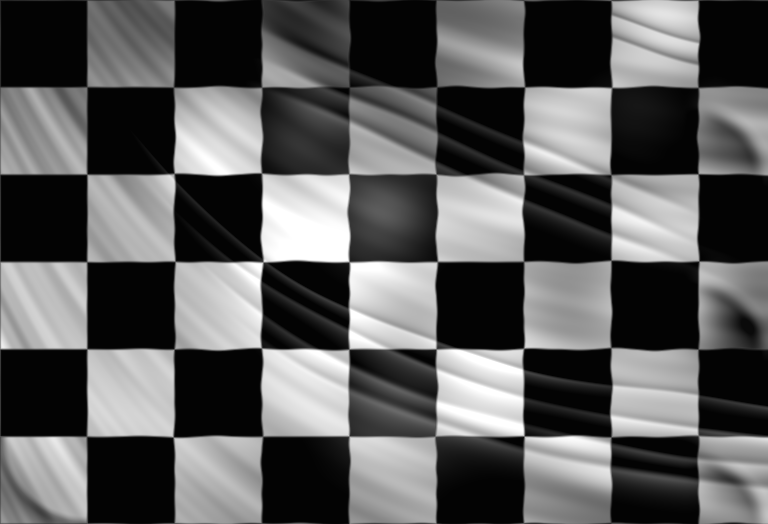
A WebGL 1 fragment shader for this pattern:

```glsl
precision highp float;
// Black and white checkered cloth with glossy diagonal folds.
uniform vec2 u_resolution;

vec2 gradientAt(vec2 cell) {
  float a = 6.2832 * fract(sin(dot(cell, vec2(127.1, 311.7))) * 4375.85);
  return vec2(cos(a), sin(a));
}

// Gradient noise, roughly -0.7 to 0.7
float noise(vec2 p) {
  vec2 i = floor(p), f = fract(p);
  vec2 s = f * f * f * (f * (f * 6.0 - 15.0) + 10.0);
  vec2 e = vec2(1.0, 0.0);
  float low = mix(dot(gradientAt(i), f), dot(gradientAt(i + e), f - e), s.x);
  float high = mix(dot(gradientAt(i + e.yx), f - e.yx),
                   dot(gradientAt(i + 1.0), f - 1.0), s.x);
  return mix(low, high, s.y);
}

float glow(vec2 p, vec2 center, vec2 radius) {
  vec2 q = (p - center) / radius;
  return exp(-dot(q, q));
}

// Sharp rise at d = 0 with a soft tail on the positive side
float crest(float d, float width) {
  return smoothstep(-0.5 * width, 0.4 * width, d) * exp(-max(d, 0.0) / width);
}

// Signed distance to the nearest whole number, alternating in sign
vec2 alternate(vec2 p) {
  return abs(mod(p - 0.5, 2.0) - 1.0) - 0.5;
}

// x: highlight, y: shadow
vec2 foldLight(vec2 p) {
  vec2 fold = vec2(0.0);
  float sweep = p.y - 5.4 + 5.75 * exp(-0.35 * p.x);
  float slant = p.y - 0.65 - 0.42 * (p.x - 3.0);

  // Long folds sweeping to the lower right
  for (int i = 0; i < 4; i++) {
    float k = float(i);
    float d = sweep + 0.48 - 0.31 * k + 0.12 * noise(vec2(p.x * 0.45, k * 3.7));
    float width = 0.09 + 0.025 * k;
    float strength = smoothstep(1.2 + 0.4 * k, 2.4 + 0.5 * k, p.x)
                   * (0.75 + 0.5 * noise(vec2(p.x * 0.6 + k, k * 5.3)));
    fold += strength * vec2(crest(d, width), crest(-d, width * 0.7));
  }
  // Shallower folds above them
  for (int i = 0; i < 3; i++) {
    float k = float(i);
    float d = slant + 0.3 - 0.32 * k + 0.1 * noise(vec2(p.x * 0.6, k * 4.1 + 9.0));
    float strength = smoothstep(2.6, 4.2, p.x) * (1.0 - smoothstep(6.6, 8.6, p.x));
    fold += strength * vec2(0.7 * crest(d, 0.13), 0.8 * crest(-d, 0.12));
  }
  // Hooked folds along the right border
  for (int i = 0; i < 3; i++) {
    float k = float(i);
    float d = length((p - vec2(7.85, 2.0 + 2.0 * k)) * vec2(1.0, 1.15)) - 0.86;
    float strength = smoothstep(7.8, 8.3, p.x) * smoothstep(2.3, 1.7, p.y - 2.0 * k);
    fold += strength * vec2(0.8 * crest(d, 0.2), crest(-d, 0.3));
  }
  // Narrow shadows in the upper right, curl in the lower left
  float streak = p.y - 0.25 * (p.x - 7.0) + 0.04 * sin(p.x * 3.0);
  float upper = smoothstep(5.8, 7.2, p.x);
  fold.y += upper * (crest(0.2 - streak, 0.06) + crest(0.45 - streak, 0.07));
  float curl = length(p - vec2(1.0, 5.0)) - 0.98;
  fold.y += crest(curl, 0.16) * step(p.x, 1.0) * step(5.0, p.y);
  return fold;
}

void main() {
  // Six cells down, y pointing down
  float pixel = 6.0 / u_resolution.y;
  vec2 p = vec2(gl_FragCoord.x, u_resolution.y - gl_FragCoord.y) * pixel;

  // Slightly rippled cell borders
  vec2 ripple = vec2(noise(p * vec2(1.0, 3.5)), noise(p * vec2(2.2, 1.0) + 17.0));
  vec2 border = alternate(p + 0.035 * ripple * smoothstep(0.0, 3.0, p.x));
  vec2 side = clamp(border / (0.6 * pixel + 0.004), -1.0, 1.0);
  float white = 0.5 - 0.5 * side.x * side.y;

  vec2 fold = foldLight(p);
  float sweep = p.y + 5.75 * exp(-0.35 * p.x);
  float drape = noise(vec2(sweep * 1.7, p.x * 0.35))
              + 0.4 * noise(vec2(sweep * 4.5, p.x * 0.5 + 8.0));

  // Broad light on the white cells
  float light = 0.46 + 0.3 * smoothstep(0.3, 3.2, p.y) - 0.16 * smoothstep(4.7, 5.8, p.y);
  light += 0.4 * glow(p, vec2(3.8, 3.0), vec2(1.0))
         + 0.45 * glow(p, vec2(7.6, 0.2), vec2(0.8))
         + 0.25 * glow(p, vec2(2.5, 1.5), vec2(0.8))
         + 0.25 * glow(p, vec2(6.4, 1.4), vec2(0.8))
         + 0.25 * glow(p, vec2(5.5, 4.2), vec2(0.7))
         - 0.32 * glow(p, vec2(3.6, 0.0), vec2(0.8, 0.6))
         - 0.25 * glow(p, vec2(6.6, 3.3), vec2(0.7))
         - 0.5 * glow(p, vec2(8.6, 3.7), vec2(0.6));
  light += 0.32 * drape + 0.22 * fold.x - 0.4 * fold.y;

  // Gloss on the black cells
  float gloss = 0.36 * glow(p, vec2(4.35, 2.5), vec2(0.6))
              + 0.24 * glow(p, vec2(3.5, 1.5), vec2(0.6))
              + 0.1 * glow(p, vec2(7.3, 1.3), vec2(0.6))
              + 0.22 * glow(p, vec2(4.5, 4.7), vec2(0.8));
  gloss = gloss * (1.0 + 0.5 * drape) + 0.42 * fold.x - 0.25 * fold.y;
  gloss = max(gloss - 0.03, 0.0) + 0.01;

  float tone = mix(gloss, clamp(light, 0.04, 1.0), white);
  // Thin seams between cells
  float seam = 1.0 - smoothstep(0.006, 0.012 + pixel, min(abs(border.x), abs(border.y)));
  tone = mix(tone, 0.3, 0.25 * seam);
  gl_FragColor = vec4(vec3(clamp(tone, 0.0, 1.0)), 1.0);
}
```
